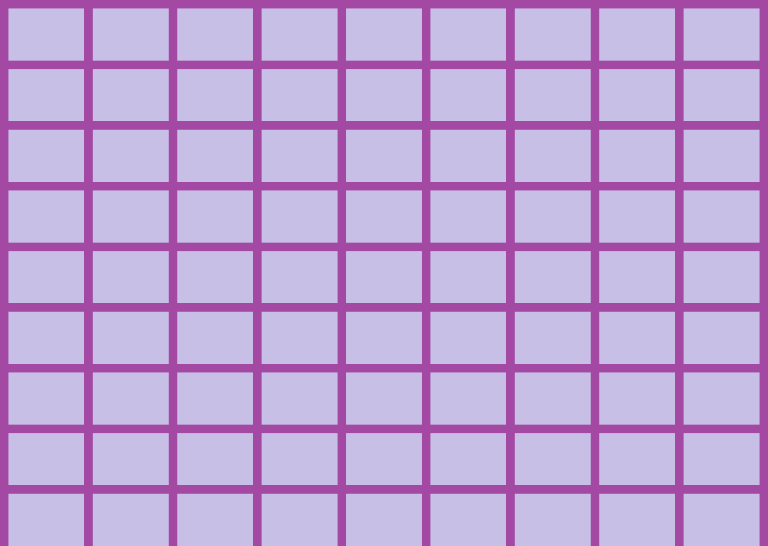
A Shadertoy shader for this pattern:

```glsl
const vec3 LINE_COLOR = vec3(0.639, 0.286, 0.643);
const vec3 TILE_COLOR = vec3(0.784, 0.749, 0.906);
const vec2 TILE_COUNT = vec2(9.0, 9.0);
const float LINE_WIDTH = 1.0 / 91.0; // fraction of canvas width

// Coverage of the tile interior on each axis; a line starts every period
vec2 tileCoverage(vec2 pos, vec2 period, float pixel) {
    vec2 local = mod(pos, period);
    vec2 center = 0.5 * (period + LINE_WIDTH);
    vec2 halfSize = 0.5 * (period - LINE_WIDTH);
    vec2 inside = halfSize - abs(local - center);
    return clamp(inside / pixel + 0.5, 0.0, 1.0);
}

void mainImage(out vec4 fragColor, in vec2 fragCoord) {
    // Canvas width is 1, measured from the top left corner
    float pixel = 1.0 / iResolution.x;
    vec2 pos = vec2(fragCoord.x, iResolution.y - fragCoord.y) * pixel;
    float height = iResolution.y * pixel;

    // Columns leave room for a closing line at the right; rows end open
    vec2 period = vec2(1.0 - LINE_WIDTH, height) / TILE_COUNT;

    vec2 coverage = tileCoverage(pos, period, pixel);
    vec3 color = mix(LINE_COLOR, TILE_COLOR, coverage.x * coverage.y);
    fragColor = vec4(color, 1.0);
}
```
